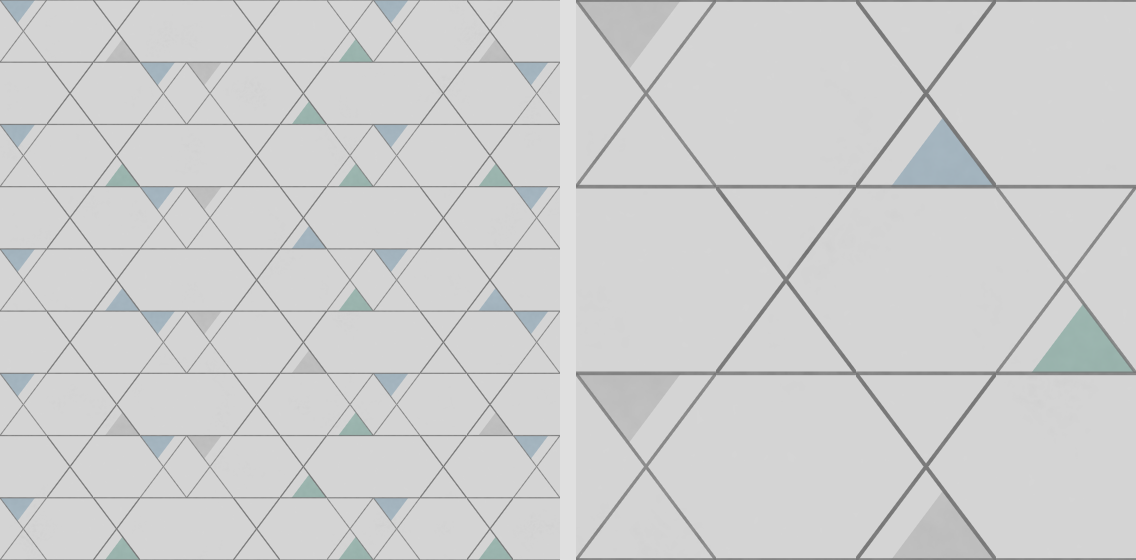
Left, the full canvas; right, a detail of the centre.
This pattern is drawn by a WebGL 2 fragment shader. Its source:

```glsl
#version 300 es
precision highp float;
// Pale tiling of crossed diagonals and rules, with small tinted triangles.

#define COLUMNS 12.0        // cells across the canvas
#define ROWS 9.0            // cells down the canvas
#define PERIOD 8.0          // cells in one horizontal repeat
#define RULE_WIDTH 0.0022
#define BOLD_WIDTH 0.0023
#define FINE_WIDTH 0.0019
#define TRIANGLE_SIZE 0.75  // triangle base, in cells
#define WEAR 0.012          // strength of the surface mottling

uniform vec2 u_resolution;
out vec4 outColor;

const vec3 PAPER = vec3(0.832);
const vec3 GRAY  = vec3(0.745);
const vec3 GREEN = vec3(0.605, 0.705, 0.680);
const vec3 BLUE  = vec3(0.640, 0.705, 0.745);
const vec3 INK   = vec3(0.46);

vec2 hashGradient(vec2 p) {
    vec3 q = fract(vec3(p.xyx) * vec3(0.1031, 0.1030, 0.0973));
    q += dot(q, q.yzx + 33.33);
    float angle = 6.2832 * fract((q.x + q.y) * q.z);
    return vec2(cos(angle), sin(angle));
}

float gradientNoise(vec2 p) {
    vec2 i = floor(p), f = fract(p);
    vec2 u = f * f * f * (f * (f * 6.0 - 15.0) + 10.0);
    float a = dot(hashGradient(i), f);
    float b = dot(hashGradient(i + vec2(1, 0)), f - vec2(1, 0));
    float c = dot(hashGradient(i + vec2(0, 1)), f - vec2(0, 1));
    float d = dot(hashGradient(i + vec2(1, 1)), f - vec2(1, 1));
    return mix(mix(a, b, u.x), mix(c, d, u.x), u.y);
}

float fbm(vec2 p) {
    float sum = 0.0, amplitude = 0.5;
    for (int i = 0; i < 4; i++) {
        sum += amplitude * gradientNoise(p);
        p = p * 2.03 + 17.1;
        amplitude *= 0.5;
    }
    return sum;
}

// Antialiased coverage of a signed distance that is positive inside.
float coverage(float dist, float pixel) {
    return clamp(dist / pixel + 0.5, 0.0, 1.0);
}

// Tints step through gray, green and blue.
vec3 cycleTint(float k) {
    k = mod(k, 3.0);
    return k < 0.5 ? GRAY : k < 1.5 ? GREEN : BLUE;
}

vec3 triangleTint(float column, float rowPair) {
    if (column == 2.0) return cycleTint(rowPair);
    if (column == 6.0) return cycleTint(rowPair + 1.0);
    if (column == 4.0) return GRAY;
    return column == 7.0 ? GREEN : BLUE;
}

void main() {
    vec2 uv = gl_FragCoord.xy / u_resolution;
    float pixel = 1.0 / min(u_resolution.x, u_resolution.y);

    // Cells are counted from the top left.
    vec2 grid = vec2(uv.x, 1.0 - uv.y) * vec2(COLUMNS, ROWS);
    vec2 cell = floor(grid);
    vec2 local = fract(grid);
    float column = mod(cell.x, PERIOD);
    float slopeScale = length(vec2(COLUMNS, ROWS));

    // Paper with faint, scattered smudges.
    float grain = fbm(uv * 90.0);
    float smudge = smoothstep(0.05, 0.4, fbm(uv * 9.0 + 4.0));
    vec3 color = PAPER + WEAR * (0.4 * grain - smudge * abs(grain) * 4.0);

    // Crosses fill alternate cells and swap parity at each half period.
    float halfIndex = floor(column / (0.5 * PERIOD));
    bool crossed = mod(column + halfIndex + cell.y, 2.0) < 0.5;
    if (crossed) {
        // Triangles hang from the top left or stand at the bottom right.
        if (mod(column, 4.0) != 1.0) {
            bool hanging = column == 0.0 || column == 3.0 || column == 4.0;
            vec2 t = hanging ? local : 1.0 - local;
            float inside = min(t.x - t.y, TRIANGLE_SIZE - t.x - t.y) / slopeScale;
            vec3 tint = triangleTint(column, floor(cell.y / 2.0));
            tint += 2.0 * WEAR * grain + 0.03 * (t.y - 0.15);
            color = mix(color, tint, coverage(inside, pixel));
        }
        // Diagonals, finer beside the half-period seams.
        bool fine = mod(column + 1.0, 4.0) < 1.5;
        float width = fine ? FINE_WIDTH : BOLD_WIDTH;
        float diagonal = min(abs(local.x - local.y), abs(local.x + local.y - 1.0));
        float line = coverage(0.5 * width - diagonal / slopeScale, pixel);
        color = mix(color, INK, line * ((fine ? 0.78 : 0.95) + 0.2 * grain));
    }

    // Horizontal rules.
    float ruleDistance = min(local.y, 1.0 - local.y) / ROWS;
    float rule = coverage(0.5 * RULE_WIDTH - ruleDistance, pixel);
    color = mix(color, INK, rule * (0.82 + 0.2 * grain));

    outColor = vec4(color, 1.0);
}
```
